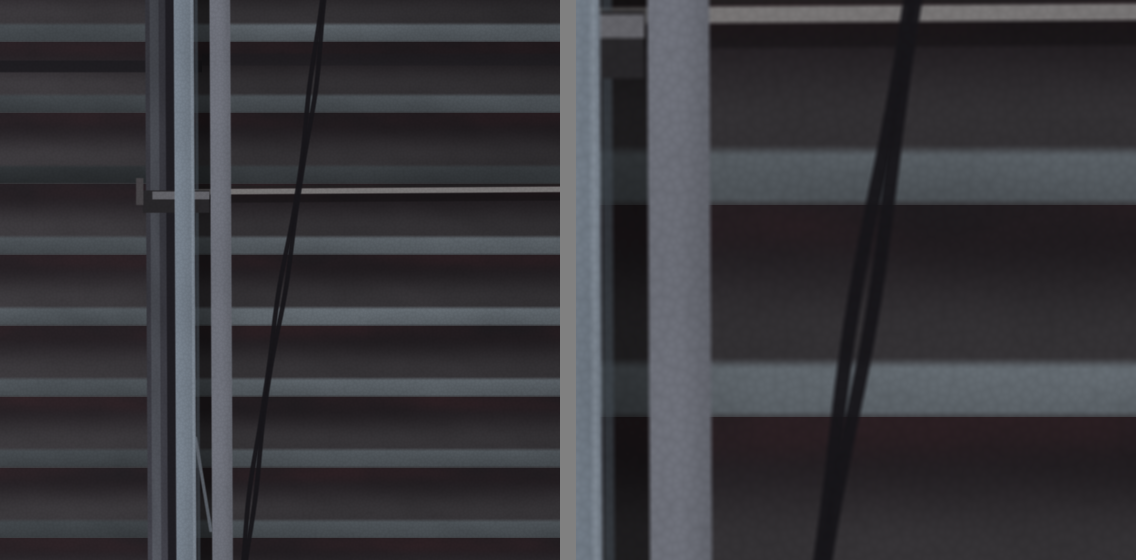
Left: the whole. Right: its middle third, enlarged.
Give the GLSL for this texture, as a WebGL 1 fragment shader.

```glsl
precision highp float;
// Dark corrugated metal wall with upright posts, cross rods and a hanging twin cable.
uniform vec2 u_resolution;

#define RIB_PITCH 0.1266
#define RIB_OFFSET 0.0385
#define RIB_FACE 0.255
#define SOFTNESS 0.0022
#define LEAN 0.005
#define GRAIN 0.035
#define CABLE_WIDTH 0.0042
#define VALLEY_DARK vec3(0.135, 0.118, 0.132)
#define VALLEY_LIGHT vec3(0.212, 0.203, 0.215)
#define RIB_TINT vec3(0.94, 1.01, 1.07)
#define POST_FRONT vec3(0.46, 0.50, 0.545)
#define POST_REAR vec3(0.405, 0.415, 0.45)

float blurWidth() {
  return max(SOFTNESS, 0.8 / u_resolution.y);
}

// Soft mask of the interval from a to b
float span(float x, float a, float b) {
  float s = blurWidth();
  return smoothstep(a - s, a + s, x) * (1.0 - smoothstep(b - s, b + s, x));
}

float box(vec2 p, vec2 lo, vec2 hi) {
  return span(p.x, lo.x, hi.x) * span(p.y, lo.y, hi.y);
}

vec2 hash2(vec2 p) {
  return fract(sin(vec2(dot(p, vec2(127.1, 311.7)), dot(p, vec2(269.5, 183.3)))) * 4375.85);
}

// Distance to the nearest scattered cell point
float cellular(vec2 p) {
  vec2 cell = floor(p), f = fract(p);
  float nearest = 2.0;
  for (int j = -1; j <= 1; j++) {
    for (int i = -1; i <= 1; i++) {
      vec2 o = vec2(float(i), float(j));
      nearest = min(nearest, length(o + hash2(cell + o) - f));
    }
  }
  return nearest;
}

// Broad layered sines for uneven wear
float mottling(vec2 p) {
  float sum = 0.0, weight = 0.5;
  for (int i = 0; i < 4; i++) {
    sum += weight * sin(p.x + 1.7 * sin(p.y)) * sin(p.y + 1.3);
    p = mat2(1.5, 1.1, -1.1, 1.5) * p + 2.3;
    weight *= 0.55;
  }
  return sum;
}

// Ribbed sheet: lit face, reddish shadow below it, paler valley above it
vec3 corrugation(vec2 p) {
  float s = blurWidth() / RIB_PITCH;
  float rise = (p.y - RIB_OFFSET) / RIB_PITCH;
  float row = floor(rise), t = fract(rise);
  float wear = mottling(p * vec2(9.0, 23.0));
  float leftSide = 1.0 - smoothstep(0.2, 0.45, p.x);

  vec3 valley = mix(VALLEY_LIGHT, VALLEY_DARK, smoothstep(0.38, 0.85, t));
  valley *= 0.98 + 0.10 * leftSide - 0.17 * p.y * p.x + 0.08 * wear;
  valley.r += 0.022 * smoothstep(0.72, 0.92, t) * (0.6 + wear);

  float level = 0.31 + 0.09 * exp(-0.4 * (row - 3.0) * (row - 3.0));
  level += 0.045 * step(6.5, row) - 0.10 * exp(-3.0 * (row - 5.0) * (row - 5.0));
  level *= 1.0 - 0.16 * leftSide + 0.08 * wear;
  vec3 face = RIB_TINT * level * (0.86 + 0.6 * t);
  float lit = smoothstep(-s, 2.0 * s, t) * (1.0 - smoothstep(RIB_FACE - 2.0 * s, RIB_FACE + 2.0 * s, t));
  return mix(valley, face, lit);
}

void main() {
  vec2 uv = gl_FragCoord.xy / u_resolution;
  vec3 color = corrugation(uv);

  // Dark upper rod and pale middle rod
  float upperY = uv.y - 0.882 - 0.012 * step(0.36, uv.x);
  color = mix(color, vec3(0.11, 0.105, 0.12), span(upperY, -0.011, 0.010) * mix(0.9, 0.55, step(0.36, uv.x)));
  float rodY = uv.y - 0.655 - 0.007 * uv.x;
  float rodSide = step(0.33, uv.x);
  color *= 1.0 - 0.25 * rodSide * span(rodY, -0.020, -0.004);
  color = mix(color, vec3(0.46, 0.45, 0.45), rodSide * span(rodY, -0.005, 0.005));
  color = mix(color, vec3(0.12), 0.6 * rodSide * span(rodY, 0.006, 0.010));

  // Recessed upright and the shaded gaps beside it
  vec2 p = vec2(uv.x - LEAN * (1.0 - uv.y), uv.y);
  vec3 recessed = mix(vec3(0.24, 0.24, 0.27), vec3(0.31, 0.32, 0.35), span(p.x, 0.267, 0.283));
  recessed *= 1.0 - 0.2 * p.y + 0.12 * mottling(p * vec2(30.0, 8.0));
  color = mix(color, recessed, span(p.x, 0.259, 0.299));
  color = mix(color, vec3(0.115, 0.11, 0.13), span(p.x, 0.295, 0.312));
  color *= 1.0 - 0.45 * span(p.x, 0.345, 0.377);
  color = mix(color, vec3(0.25, 0.28, 0.31), 0.6 * span(p.x, 0.347, 0.353));
  float brace = p.x - 0.345 - 0.16 * (0.22 - p.y);
  color = mix(color, vec3(0.34, 0.36, 0.39), span(brace, -0.003, 0.003) * span(p.y, 0.05, 0.22));

  // Clamped rod end
  color = mix(color, vec3(0.15, 0.145, 0.155), box(uv, vec2(0.255, 0.620), vec2(0.374, 0.660)));
  color = mix(color, vec3(0.38, 0.38, 0.40), box(uv, vec2(0.272, 0.644), vec2(0.374, 0.658)));
  color = mix(color, vec3(0.27, 0.26, 0.27), box(uv, vec2(0.243, 0.634), vec2(0.256, 0.682)));

  // Two bright posts with a lighter left edge
  vec3 front = POST_FRONT * (1.0 - 0.10 * smoothstep(0.31, 0.345, p.x) + 0.04 * mottling(p * 14.0));
  front += 0.06 * span(p.x, 0.340, 0.344);
  color = mix(color, front, span(p.x, 0.310, 0.346));
  vec3 rear = POST_REAR * (1.04 - 0.12 * smoothstep(0.39, 0.413, p.x) + 0.04 * mottling(p * 12.0));
  color = mix(color, rear, span(p.x, 0.374, 0.411));

  // Twin cable strands that cross and part
  float sag = 0.437 + 0.14 * uv.y - 0.004 * sin(6.28 * uv.y);
  float gap = 0.0015 + 0.0045 * pow(abs(sin(8.6 * uv.y + 0.55)), 3.0);
  for (int i = 0; i < 2; i++) {
    float d = uv.x - sag - gap * (float(i) * 2.0 - 1.0);
    color = mix(color, vec3(0.085, 0.08, 0.095), 0.95 * span(d, -CABLE_WIDTH, CABLE_WIDTH));
  }

  // Fine surface grain
  color *= 1.0 + GRAIN * 2.0 * (0.5 - cellular(uv * 190.0));
  gl_FragColor = vec4(color, 1.0);
}
```
